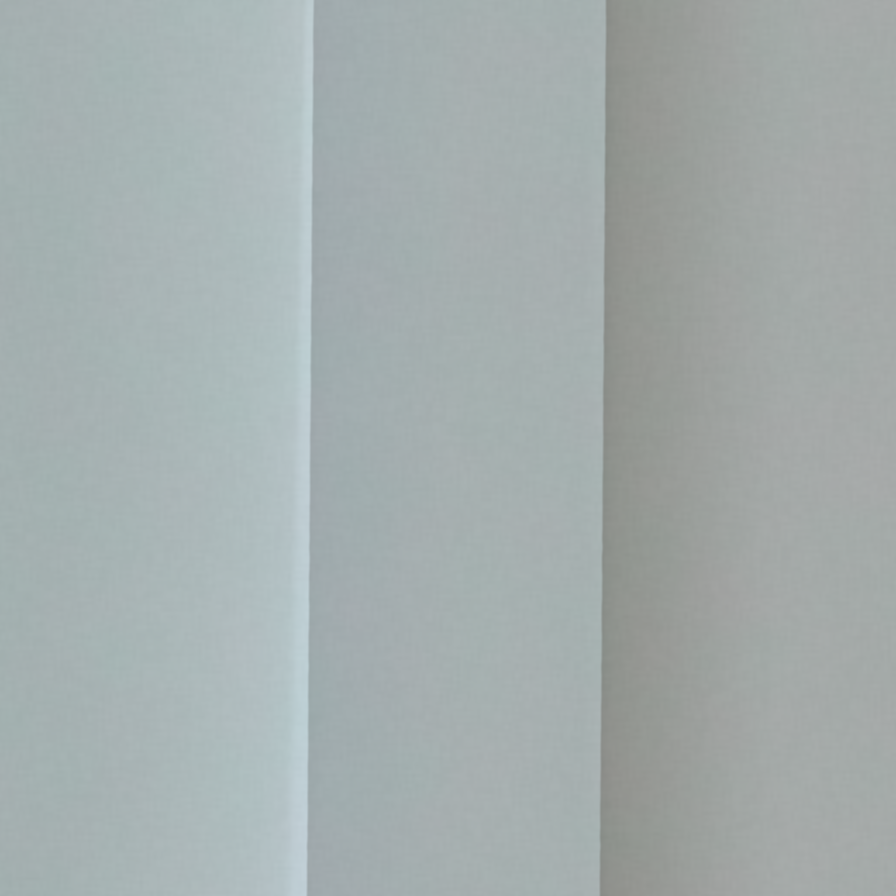
A Shadertoy shader for this texture:

```glsl
// Three pale upright panels with softly lit folds between them.
// Two slightly leaning edges split the canvas; each panel is a colour ramp,
// overlaid with cloudy tint, a faint woven grain and edge highlights.

float hash(vec2 p) {
    vec3 q = fract(vec3(p.xyx) * 0.1031);
    q += dot(q, q.yzx + 33.33);
    return fract((q.x + q.y) * q.z);
}

float valueNoise(vec2 p) {
    vec2 cell = floor(p), f = fract(p);
    f = f * f * (3.0 - 2.0 * f);
    float low = mix(hash(cell), hash(cell + vec2(1, 0)), f.x);
    float high = mix(hash(cell + vec2(0, 1)), hash(cell + vec2(1, 1)), f.x);
    return mix(low, high, f.y);
}

// Layered noise centred on zero
float cloud(vec2 p) {
    float sum = 0.0, weight = 0.5;
    for (int i = 0; i < 4; i++) {
        sum += weight * (valueNoise(p) - 0.5);
        p = p * 2.03 + 17.0;
        weight *= 0.5;
    }
    return sum;
}

// Horizontal position of a fold that leans right as it rises
float foldX(float bottom, float lean, float y) {
    return bottom + lean * y;
}

// Left panel: brightens toward the fold, ending in a pale blue lip
vec3 litPanel(float x, float fold, float y) {
    float toFold = fold - x;
    vec3 color = mix(vec3(0.640, 0.688, 0.688), vec3(0.668, 0.718, 0.720),
                     smoothstep(0.0, 0.28, x));
    float glow = exp(-toFold / mix(0.065, 0.045, y));
    color += glow * mix(vec3(0.056, 0.065, 0.084), vec3(0.046, 0.056, 0.060), y);
    float lipWidth = mix(0.024, 0.011, y);
    float lip = 1.0 - smoothstep(lipWidth * 0.5, lipWidth * 1.2, toFold);
    return color + lip * vec3(0.028, 0.030, 0.036);
}

// Middle panel: nearly flat, cooler beside the left fold
vec3 flatPanel(float across) {
    vec3 color = mix(vec3(0.630, 0.672, 0.682), vec3(0.650, 0.688, 0.688),
                     smoothstep(0.0, 0.6, across));
    color -= 0.018 * exp(-across / 0.035);
    return color + 0.010 * smoothstep(0.92, 1.0, across);
}

// Right panel: warm shadow at the fold, fading to grey
vec3 shadedPanel(float fromFold) {
    vec3 color = mix(vec3(0.565, 0.574, 0.553), vec3(0.645, 0.666, 0.660),
                     smoothstep(-0.03, 0.23, fromFold));
    return color - vec3(0.035, 0.032, 0.028) * exp(-fromFold / 0.009);
}

void mainImage(out vec4 fragColor, in vec2 fragCoord) {
    vec2 uv = fragCoord / iResolution.xy;
    float blur = max(0.0018, 0.8 / iResolution.x);

    // Fold positions with a barely ragged wobble
    float wobble = 0.0006 * (valueNoise(vec2(3.0, uv.y * 90.0)) - 0.5);
    float leftFold = foldX(0.3425, 0.0075, uv.y) + wobble;
    float rightFold = foldX(0.6695, 0.0070, uv.y) - wobble;

    // Panels joined at soft edges
    float across = clamp((uv.x - leftFold) / (rightFold - leftFold), 0.0, 1.0);
    vec3 color = litPanel(uv.x, max(leftFold, uv.x), uv.y);
    color = mix(color, flatPanel(across),
                smoothstep(-blur, blur, uv.x - leftFold));
    color = mix(color, shadedPanel(max(uv.x - rightFold, 0.0)),
                smoothstep(-blur, blur, uv.x - rightFold));

    // Cloudy brightness and a gentle red-green drift
    color += 0.010 * cloud(uv * 7.0);
    color += vec3(0.022, -0.010, 0.004) * cloud(uv * 15.0 + 41.0);

    // Woven grain: short horizontal and vertical streaks
    float weave = valueNoise(uv * vec2(90.0, 260.0))
                + valueNoise(uv * vec2(260.0, 90.0) + 71.0) - 1.0;
    color += 0.010 * weave;

    fragColor = vec4(clamp(color, 0.0, 1.0), 1.0);
}
```
